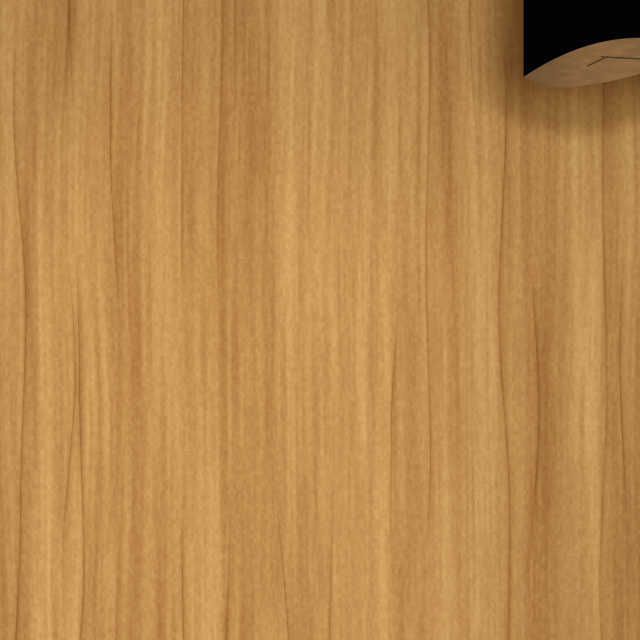
This texture is drawn by a three.js fragment shader. Its source:

```glsl
varying vec2 vUv;

#define WOOD_DARK vec3(0.62, 0.415, 0.21)
#define WOOD_LIGHT vec3(0.82, 0.64, 0.385)
#define VEIN_TINT vec3(0.80, 0.71, 0.60)
#define SHADOW_TINT vec3(0.58, 0.49, 0.37)
#define FACE_COLOR vec3(0.54, 0.40, 0.25)
#define BLOCK_COLOR vec3(0.01)
#define BLOCK_LEFT 0.818
#define VEIN_COUNT 17
#define EDGE 0.0013

float hash(vec2 p) {
  vec3 q = fract(vec3(p.xyx) * 0.1031);
  q += dot(q, q.yzx + 33.33);
  return fract((q.x + q.y) * q.z);
}

float noise(vec2 p) {
  vec2 cell = floor(p), f = fract(p);
  f = f * f * (3.0 - 2.0 * f);
  float low = mix(hash(cell), hash(cell + vec2(1.0, 0.0)), f.x);
  float high = mix(hash(cell + vec2(0.0, 1.0)), hash(cell + 1.0), f.x);
  return mix(low, high, f.y);
}

float segmentDistance(vec2 p, vec2 a, vec2 b) {
  vec2 ab = b - a;
  return length(p - a - ab * clamp(dot(p - a, ab) / dot(ab, ab), 0.0, 1.0));
}

// Lengthwise streaks, from broad bands down to pores
float grainTone(vec2 p) {
  float tone = 0.60;
  tone += 0.40 * (noise(vec2(p.x * 13.0, p.y * 0.9)) - 0.5);
  tone += 0.34 * (noise(vec2(p.x * 42.0 + 7.0, p.y * 1.5)) - 0.5);
  tone += 0.34 * (noise(vec2(p.x * 105.0 + 31.0, p.y * 2.5)) - 0.5);
  tone += 0.26 * (noise(vec2(p.x * 210.0 + 53.0, p.y * 9.0)) - 0.5);
  tone += 0.22 * (noise(vec2(p.x * 260.0, p.y * 130.0)) - 0.5);
  tone += 0.14 * (noise(p * 330.0 + 17.0) - 0.5);
  return tone;
}

// Thin wandering growth lines, sharp on the left and fading to the right
float veins(vec2 p) {
  float sum = 0.0;
  for (int i = 0; i < VEIN_COUNT; i++) {
    float id = float(i);
    float seed = hash(vec2(id, 4.7));
    float center = (id + seed) / float(VEIN_COUNT);
    center += 0.026 * (noise(vec2(id * 9.0, p.y * 3.2 + seed * 20.0)) - 0.5);
    float d = p.x - center;
    float line = exp(-abs(d) / 0.0018);
    float halo = smoothstep(-0.002, 0.001, d) * exp(-max(d, 0.0) / 0.011);
    float presence = smoothstep(0.25, 0.8, noise(vec2(id * 5.0 + 2.0, p.y * 2.8)));
    sum += presence * (0.55 * line + 0.35 * halo);
  }
  return min(sum, 1.0);
}

vec3 wood(vec2 uv) {
  vec2 p = uv;
  p.x += 0.012 * (noise(vec2(uv.x * 7.0, uv.y * 3.0)) - 0.5);
  vec3 color = mix(WOOD_DARK, WOOD_LIGHT, grainTone(p));
  return color * mix(vec3(1.0), VEIN_TINT, veins(uv));
}

// Room light falling off toward the top and right
float roomLight(vec2 uv) {
  float light = 1.045 - 0.10 * smoothstep(0.3, 1.1, uv.x);
  light -= 0.10 * smoothstep(0.55, 1.05, uv.y);
  return light - 0.03 * smoothstep(0.2, 0.0, uv.x);
}

// Soft shadow below and left of the block
float blockShadow(vec2 uv) {
  float rim = 0.783 + 2.0 * (uv.x - 0.9) * (uv.x - 0.9);
  float side = smoothstep(0.725, 0.825, uv.x);
  float outer = smoothstep(rim - 0.012, rim + 0.03, uv.y);
  float core = smoothstep(0.81, 0.91, uv.y);
  return side * (0.42 * outer + 0.55 * core);
}

// Dark block with a curved, lit lower face
vec3 addBlock(vec3 color, vec2 uv) {
  float u = (uv.x - BLOCK_LEFT) / (1.0 - BLOCK_LEFT);
  float upper = 0.880 + 0.061 * (1.0 - (1.0 - u) * (1.0 - u));
  float bend = (uv.x - 0.857) / 0.143;
  float lower = max(0.880 - 0.436 * (uv.x - BLOCK_LEFT), 0.863 + 0.022 * bend * bend);
  float inside = smoothstep(-EDGE, EDGE, uv.x - BLOCK_LEFT);

  vec3 face = FACE_COLOR * (0.80 + 0.18 * smoothstep(0.0, 0.6, u));
  face *= 0.94 + 0.12 * noise(uv * vec2(60.0, 180.0));
  float crack = min(segmentDistance(uv, vec2(0.918, 0.897), vec2(0.950, 0.912)),
                    segmentDistance(uv, vec2(0.940, 0.911), vec2(1.0, 0.908)));
  face *= 1.0 - 0.4 * smoothstep(0.002, 0.0003, crack);

  color = mix(color, face, inside * smoothstep(-EDGE, EDGE, uv.y - lower));
  return mix(color, BLOCK_COLOR, inside * smoothstep(-EDGE, EDGE, uv.y - upper));
}

void main() {
  vec3 color = wood(vUv) * roomLight(vUv);
  color *= mix(vec3(1.0), SHADOW_TINT, blockShadow(vUv));
  gl_FragColor = vec4(addBlock(color, vUv), 1.0);
}
```
